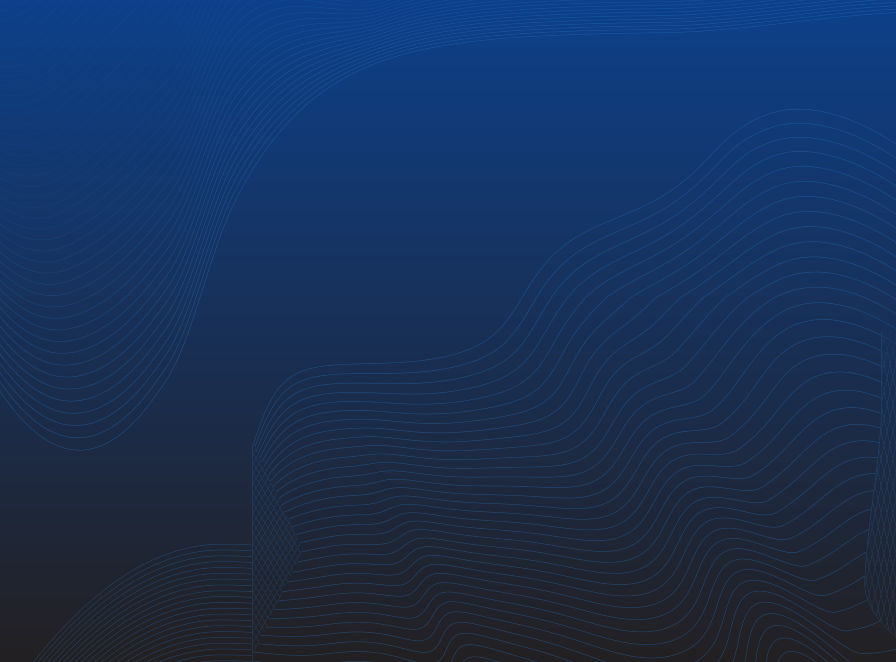
Give the GLSL for this background, as a WebGL 1 fragment shader.

```glsl
precision highp float;
uniform vec2 u_resolution;

float rise(float x, float center, float width) {
  return 1.0 / (1.0 + exp(-(x - center) / width));
}

// Lower border of the upper-left sheet: a bowl that climbs to a plateau
float sheetBorder(float x) {
  float bowl = 0.32 + 6.2 * (x - 0.12) * (x - 0.12);
  float plateau = 0.952 - 4.8 / (1.0 + exp(8.1 * x));
  return mix(bowl, plateau, smoothstep(0.235, 0.36, x)) + 0.03 * smoothstep(1.0, 1.4, x);
}

// Upper border of the terrain; its steps drift right with depth
float terrainBorder(vec2 p) {
  float x = p.x, y = p.y;
  float h = 0.449 + 0.225 * rise(x, 1.17 - 0.66 * y, 0.036 + 0.065 * y);
  h += 0.17 * rise(x, 1.142 - 0.1 * y, 0.045 + 0.12 * max(0.77 - y, 0.0));
  h += 0.09 * (1.0 - smoothstep(0.0, 0.42, y)) * rise(x, 0.684 - 0.4 * y, 0.015);
  h -= 1.8 * pow(max(x - 1.17, 0.0), 2.0);
  float dip = x - 1.31 + 0.6 * y;
  dip /= dip < 0.0 ? 0.09 : 0.2;
  h -= 0.36 * max(0.55 - y, 0.0) * exp(-dip * dip);
  h -= 0.13 * smoothstep(0.0, 0.4, y) * exp(-max(x - 0.382, 0.0) / 0.03);
  return h + 0.005 * sin(24.0 * x + 5.0 * y) * (1.0 - smoothstep(0.3, 0.5, y));
}

// Line index inside each family: sheet, terrain, lower-left arcs
vec3 lineIndex(vec2 p) {
  float sheetGap = mix(0.014 + 0.04 * p.x, 0.0052, smoothstep(0.1, 0.58, p.x));
  float terrainGap = mix(0.0145, 0.021, smoothstep(0.5, 1.1, p.x));
  float a = p.x - 0.335;
  float arc = 0.178 - (a < 0.0 ? 2.2 : 0.6) * a * a;
  return vec3((p.y - sheetBorder(p.x)) / sheetGap,
              (terrainBorder(p) - p.y) / terrainGap,
              (arc - p.y) / 0.0088);
}

float stroke(float d) {
  return 1.0 - smoothstep(0.0, 0.0003 + 0.66 / u_resolution.y, d);
}

// Two crossing sets of straight lines
float mesh(vec2 p, float slant, float gap) {
  vec2 t = vec2(p.x + slant * p.y, p.x - slant * p.y) / gap;
  vec2 d = abs(fract(t) - 0.5) * gap / sqrt(1.0 + slant * slant);
  return max(stroke(d.x), stroke(d.y));
}

void main() {
  vec2 p = gl_FragCoord.xy / u_resolution.y;
  p.x *= 1.3545 * u_resolution.y / u_resolution.x;

  // Vertical gradient
  vec3 color = mix(vec3(0.137, 0.125, 0.135), vec3(0.05, 0.25, 0.54), p.y);

  // Distance to the nearest line of each family
  float e = 0.0005;
  vec3 t = lineIndex(p);
  vec3 gx = (lineIndex(p + vec2(e, 0.0)) - t) / e;
  vec3 gy = (lineIndex(p + vec2(0.0, e)) - t) / e;
  vec3 d = abs(t - max(floor(t + 0.5), 0.0)) / sqrt(gx * gx + gy * gy + 1e-4);

  // Folds at the left and right ends of the terrain
  float fold = 0.382 + 0.076 * max(0.0, 1.0 - abs(p.y - 0.17) / 0.16);
  float rightEdge = 1.307 + 0.026 * smoothstep(0.1, 0.4, p.y)
                  + 7.0 * pow(max(0.12 - p.y, 0.0), 2.0);
  float rightFold = step(rightEdge, p.x) * (1.0 - smoothstep(0.42, 0.54, p.y));
  float leftFold = step(0.382, p.x) * step(p.x, fold);

  // Line strengths
  float sheet = stroke(d.x) * mix(0.32, 0.07, smoothstep(0.0, 26.0, t.x));
  float terrain = stroke(d.y) * 0.31 * step(fold, p.x) * (1.0 - rightFold);
  float arcs = stroke(d.z) * 0.27 * step(p.x, 0.382);
  float folds = 0.2 * max(leftFold * mesh(p, 0.6, 0.009), rightFold * mesh(p, 0.22, 0.009));
  float rims = 0.25 * max(stroke(abs(p.x - 0.382)) * step(p.y, 0.33),
                          stroke(abs(p.x - rightEdge)) * step(p.y, 0.5));

  float ink = max(max(sheet, terrain), max(arcs, max(folds, rims)));
  color = mix(color, vec3(0.13, 0.45, 0.76), ink);
  gl_FragColor = vec4(color, 1.0);
}
```
